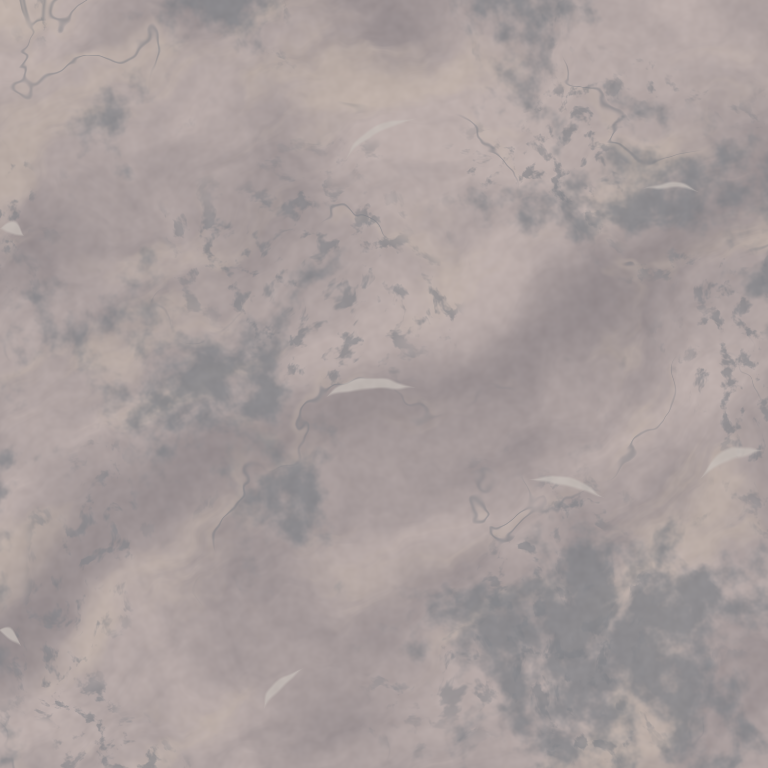
Reproduce this texture procedurally as a WebGL 2 fragment shader.

```glsl
#version 300 es
precision highp float;
// Soft mauve-grey marble: domain-warped noise pulled into diagonal bands,
// with ragged slate clouds, cream seams, thin broken veins, dark speckle
// and a few small pale lens-shaped slivers.
#define WARP 0.10
#define FLOW_ANGLE 0.52
#define BAND_WIDTH 0.050
#define VEIN_WIDTH 0.010
#define SLIVER_CELLS 4.0
#define SLIVER_CHANCE 0.20
#define MAUVE vec3(0.582, 0.546, 0.553)
#define ROSE vec3(0.722, 0.671, 0.661)
#define SLATE vec3(0.508, 0.512, 0.530)
#define CREAM vec3(0.765, 0.707, 0.665)
#define PALE vec3(0.765, 0.735, 0.715)

uniform vec2 u_resolution;
out vec4 fragColor;

vec2 hash2(vec2 p) {
  vec3 q = fract(p.xyx * vec3(0.1031, 0.1030, 0.0973));
  q += dot(q, q.yzx + 33.33);
  return fract((q.xx + q.yz) * q.zy);
}

float cornerSlope(vec2 cell, vec2 offset) {
  float a = 6.2832 * hash2(cell).x;
  return dot(vec2(cos(a), sin(a)), offset);
}

float gradientNoise(vec2 p) {
  vec2 i = floor(p), f = p - i;
  vec2 u = f * f * f * (f * (f * 6.0 - 15.0) + 10.0);
  vec2 e = vec2(1.0, 0.0);
  float low = mix(cornerSlope(i, f), cornerSlope(i + e.xy, f - e.xy), u.x);
  float high = mix(cornerSlope(i + e.yx, f - e.yx), cornerSlope(i + e.xx, f - e.xx), u.x);
  return mix(low, high, u.y);
}

mat2 rotation(float a) {
  float c = cos(a), s = sin(a);
  return mat2(c, -s, s, c);
}

// Octaves turn only slightly so that stretched noise keeps its direction
float fbm(vec2 p, int octaves) {
  float sum = 0.0, gain = 1.0;
  for (int i = 0; i < octaves; i++) {
    sum += gain * gradientNoise(p);
    p = rotation(0.15) * p * 2.03 + 17.3;
    gain *= 0.54;
  }
  return sum;
}

// Coverage of curved lenses scattered over a jittered grid
float slivers(vec2 p) {
  float cover = 0.0;
  vec2 home = floor(p * SLIVER_CELLS);
  for (int y = -1; y <= 1; y++) {
    for (int x = -1; x <= 1; x++) {
      vec2 cell = home + vec2(x, y);
      vec2 place = hash2(cell + 41.0), kind = hash2(cell + 83.0);
      vec2 d = rotation(mix(-0.7, 1.2, kind.y)) * (p - (cell + place) / SLIVER_CELLS);
      float t = d.x / mix(0.015, 0.050, place.x);
      d.y += 0.006 * t * t;
      float edge = abs(d.y) - mix(0.004, 0.009, place.y) * (1.0 - t * t);
      float shape = 1.0 - smoothstep(-0.003, 0.002, edge);
      cover = max(cover, shape * step(kind.x, SLIVER_CHANCE));
    }
  }
  return cover;
}

void main() {
  vec2 p = gl_FragCoord.xy / min(u_resolution.x, u_resolution.y);

  // Swirled coordinates, then a frame aligned with the flow
  vec2 swirl = vec2(fbm(p * 2.6 + 3.7, 5), fbm(p * 2.6 + 29.1, 5));
  vec2 q = p + WARP * swirl;
  vec2 flow = rotation(FLOW_ANGLE) * (q - vec2(0.5, 0.48));

  // Broad streaks and mottling at several scales
  float streak = fbm(flow * vec2(1.8, 6.0) + 11.0, 6);
  float mottle = fbm(q * 7.0 + 52.0, 5);
  float tone = 0.70 + 0.75 * streak + 0.42 * mottle;
  vec3 color = mix(MAUVE, ROSE, clamp(tone, 0.0, 1.1));

  // One long dusky band with cream gathered along its upper side
  vec2 axis = rotation(FLOW_ANGLE) * (p + 0.045 * swirl - vec2(0.5, 0.48));
  float across = axis.y + 0.025 * sin(axis.x * 7.0);
  float band = exp(-pow(across / BAND_WIDTH, 2.0));
  color = mix(color, MAUVE, band * clamp(0.72 - 0.6 * streak, 0.0, 1.0));
  float seam = exp(-pow((across - 1.9 * BAND_WIDTH) / 0.045, 2.0));
  float creamNoise = fbm(flow * vec2(3.0, 7.0) + 97.0, 6);
  float cream = smoothstep(0.05, 0.65, creamNoise + 0.25 * seam);
  color = mix(color, CREAM, 0.60 * cream * (1.0 - 0.8 * band));

  // Slate clouds with ragged rims
  float ragged = fbm(p * 24.0 + 7.0, 4);
  float cloud = fbm(q * 3.2 + 71.0, 6) + 0.30 * ragged;
  color = mix(color, SLATE, 0.78 * smoothstep(0.10, 0.52, cloud));

  // Broken veins, each with a light margin on one side
  float contour = fbm(q * 2.3 + 131.0, 5);
  float broken = smoothstep(0.0, 0.35, fbm(p * 4.5 + 151.0, 3));
  float vein = 1.0 - smoothstep(0.0, 2.0 * VEIN_WIDTH, abs(contour));
  float margin = smoothstep(0.0, 0.03, contour) * (1.0 - smoothstep(0.03, 0.12, contour));
  color = mix(color, CREAM, 0.30 * margin * broken);
  color = mix(color, SLATE, 0.50 * vein * broken);

  // Crumbly dark speckle gathered in patches
  float patches = smoothstep(0.02, 0.42, fbm(q * 3.6 + 173.0, 4));
  float speck = smoothstep(0.08, 0.50, fbm(p * 34.0 + 1.5 * swirl, 4));
  color = mix(color, SLATE, 0.62 * speck * patches);

  // Pale slivers and a faint fine grain
  color = mix(color, PALE, 0.80 * slivers(p + 0.03 * swirl));
  color += 0.020 * fbm(p * 60.0 + 211.0, 2);
  fragColor = vec4(color, 1.0);
}
```
